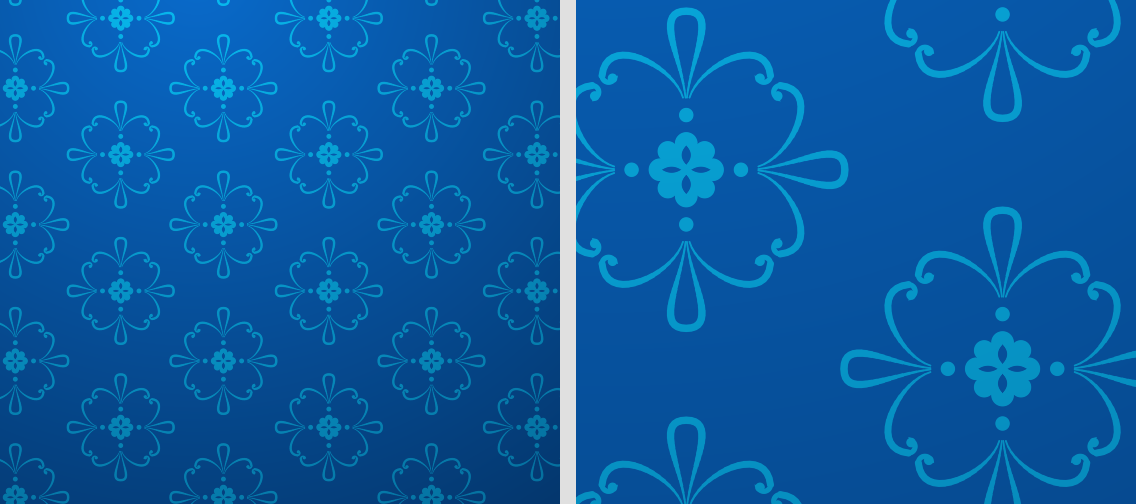
Left: the whole. Right: its middle third, enlarged.
Write a WebGL 1 fragment shader that draws this pattern.

```glsl
precision highp float;
// Staggered cyan scroll-and-teardrop medallions on a blue glow that darkens downward.

uniform vec2 u_resolution;

float segmentStroke(vec2 p, vec2 a, vec2 b, float halfWidth) {
  vec2 ab = b - a;
  float h = clamp(dot(p - a, ab) / dot(ab, ab), 0.0, 1.0);
  return length(p - a - ab * h) - halfWidth;
}

// Cubic Bezier stroke that swells from a thin start to a thick end.
float taperedCurve(vec2 p, vec2 a, vec2 b, vec2 c, vec2 d, float thin, float thick) {
  float dist = 1000.0;
  vec2 previous = a;
  for (int i = 1; i <= 18; i++) {
    float t = float(i) / 18.0;
    float s = 1.0 - t;
    vec2 point = s * s * s * a + 3.0 * s * s * t * b + 3.0 * s * t * t * c + t * t * t * d;
    float halfWidth = mix(thin, thick, smoothstep(0.0, 0.7, t));
    dist = min(dist, segmentStroke(p, previous, point, halfWidth));
    previous = point;
  }
  return dist;
}

// Offset from the nearest centre of a rectangular lattice.
vec2 latticeOffset(vec2 p, vec2 centre) {
  vec2 period = vec2(285.4, 187.0);
  return mod(p - centre + 0.5 * period, period) - 0.5 * period;
}

// Eight-lobed flower with four petal-shaped holes; q is folded into one octant.
float rosette(vec2 q, float holeWidth) {
  float lobes = min(length(q - vec2(0.0, 12.0)) - 5.2, length(q - vec2(8.4)) - 4.7);
  float flower = min(lobes, length(q) - 13.0);
  float along = (q.y - 6.7) / 4.4;
  float hole = q.x - holeWidth * (1.0 - along * along);
  return max(flower, -hole);
}

float scroll(vec2 q) {
  float stem = taperedCurve(q, vec2(1.5, 33.0), vec2(6.0, 48.0),
                            vec2(36.5, 62.5), vec2(38.5, 43.0), 0.4, 1.6);
  vec2 h = q - vec2(35.5, 43.0);
  float hook = max(abs(length(h) - 3.0) - 1.2, h.y);
  float bead = length(q - vec2(33.7, 41.8)) - 2.2;
  return min(stem, min(hook, bead));
}

float medallion(vec2 offset) {
  // Fold the eightfold symmetry onto a single octant.
  vec2 q = abs(offset);
  float holeWidth = q.x > q.y ? 1.4 : 2.1;
  if (q.x > q.y) q = q.yx;

  float teardrop = taperedCurve(q, vec2(0.3, 33.0), vec2(2.5, 52.0),
                                vec2(14.8, 72.5), vec2(0.0, 72.5), 0.4, 1.7);
  float dot25 = length(q - vec2(0.0, 25.0)) - 3.3;
  return min(min(rosette(q, holeWidth), dot25), min(teardrop, scroll(q)));
}

void main() {
  // The canvas is 768 units wide, measured from its top left corner.
  float unit = 768.0 / u_resolution.x;
  vec2 p = vec2(gl_FragCoord.x, u_resolution.y - gl_FragCoord.y) * unit;

  // Two interleaved lattices form the half-drop layout.
  vec2 first = latticeOffset(p, vec2(21.0, 121.0));
  vec2 second = latticeOffset(p, vec2(165.6, 212.0));
  vec2 offset = dot(first, first) < dot(second, second) ? first : second;
  float ink = 1.0 - smoothstep(-0.6 * unit, 0.6 * unit, medallion(offset));

  // Light falls off from just above the top edge on both ground and ornament.
  float shade = clamp(length(p - vec2(270.0, -40.0)) / 900.0, 0.0, 1.0);
  vec3 ground = mix(vec3(0.035, 0.42, 0.80), vec3(0.015, 0.21, 0.42), shade);
  vec3 ornament = mix(vec3(0.03, 0.74, 0.95), vec3(0.02, 0.42, 0.60), shade);
  gl_FragColor = vec4(mix(ground, ornament, ink), 1.0);
}
```
